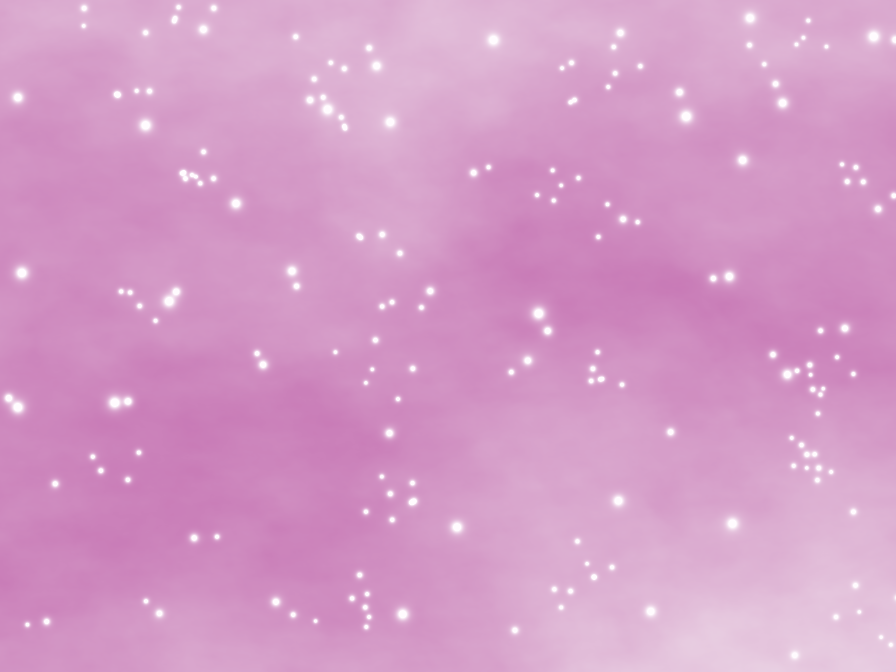
A Shadertoy shader for this background:

```glsl
// Soft pink-violet haze sprinkled with glowing white stars.
// The haze is warped fractal noise over a few broad light patches;
// the stars are scattered by loops as bright singles, pairs and small clusters.

float hash(vec2 p) {
    return fract(sin(dot(p, vec2(127.1, 311.7))) * 43758.5453);
}

vec2 hash2(vec2 p) {
    return vec2(hash(p), hash(p + 17.3));
}

float valueNoise(vec2 p) {
    vec2 cell = floor(p);
    vec2 f = fract(p);
    f = f * f * (3.0 - 2.0 * f);
    float low = mix(hash(cell), hash(cell + vec2(1, 0)), f.x);
    float high = mix(hash(cell + vec2(0, 1)), hash(cell + vec2(1, 1)), f.x);
    return mix(low, high, f.y);
}

// Fractal sum, about 0 to 1 with mean 0.5
float fbm(vec2 p) {
    float sum = 0.0, weight = 0.5;
    for (int i = 0; i < 6; i++) {
        sum += weight * valueNoise(p);
        p = mat2(0.96, 0.28, -0.28, 0.96) * p * 2.03 + 11.7;
        weight *= 0.5;
    }
    return sum / 0.984;
}

float softPatch(vec2 p, vec2 center, vec2 radius) {
    vec2 q = (p - center) / radius;
    return exp(-dot(q, q));
}

// Brightness of the haze, 0 for deep pink and 1 for pale pink
float haze(vec2 p) {
    vec2 warp = vec2(fbm(p * 2.5 + 3.0), fbm(p * 2.5 + 40.0)) - 0.5;
    vec2 q = p + 0.3 * warp;
    float light = 0.2;
    light += 0.62 * softPatch(q, vec2(1.2, 0.15), vec2(0.42, 0.25));
    light += 0.42 * softPatch(q, vec2(0.72, 0.83), vec2(0.35, 0.22));
    light += 0.4 * smoothstep(0.7, 1.05, q.y);
    light += 0.4 * smoothstep(0.2, -0.05, q.y);
    light += 0.75 * (fbm(q * vec2(2.4, 3.6) + 8.0) - 0.5);
    light += 0.25 * (fbm(p * vec2(14.0, 24.0)) - 0.5);
    return clamp(light, -0.05, 1.1);
}

// White core with a wider faint glow
float star(vec2 p, vec2 center, float radius) {
    vec2 q = (p - center) / radius;
    float d = dot(q, q);
    return 1.15 * exp(-d) + 0.35 * exp(-0.28 * d);
}

// Even scatter over the canvas, denser towards the top
vec2 scatter(float i, float aspect, vec2 shift) {
    vec2 u = fract(i * vec2(0.7549, 0.5698) + shift);
    u += 0.08 * (hash2(vec2(i, 5.0) + shift) - 0.5);
    u = clamp(u, 0.02, 0.98);
    return vec2(u.x * aspect, 1.0 - pow(u.y, 1.25));
}

// Bright stars, about half of them with a smaller companion
float brightStars(vec2 p, float aspect) {
    float glow = 0.0;
    for (float i = 1.0; i < 47.0; i++) {
        vec2 center = scatter(i, aspect, vec2(0.13, 0.41));
        float radius = mix(0.0042, 0.0082, hash(vec2(i, 2.0)));
        glow += star(p, center, radius);
        if (hash(vec2(i, 9.0)) < 0.45) {
            float angle = 6.283 * hash(vec2(i, 4.0));
            float reach = mix(0.018, 0.038, hash(vec2(i, 6.0)));
            center += reach * vec2(cos(angle), sin(angle));
            glow += star(p, center, 0.7 * radius);
        }
    }
    return glow;
}

// Loose clusters of tiny stars
float starClusters(vec2 p, float aspect) {
    float glow = 0.0;
    for (float i = 1.0; i < 20.0; i++) {
        vec2 center = scatter(i, aspect, vec2(0.62, 0.07));
        if (distance(p, center) > 0.14) continue;
        float count = 4.0 + floor(6.0 * hash(vec2(i, 21.0)));
        float spread = mix(0.035, 0.065, hash(vec2(i, 23.0)));
        for (float k = 0.0; k < count; k++) {
            vec2 id = vec2(i, k + 30.0);
            vec2 offset = hash2(id) + hash2(id + 50.0) - 1.0;
            float radius = mix(0.0028, 0.0042, hash(id + 70.0));
            glow += star(p, center + 1.4 * spread * offset, radius);
        }
    }
    return glow;
}

void mainImage(out vec4 fragColor, in vec2 fragCoord) {
    vec2 p = fragCoord / iResolution.y;
    float aspect = iResolution.x / iResolution.y;

    vec3 deepPink = vec3(0.785, 0.48, 0.715);
    vec3 palePink = vec3(0.9, 0.78, 0.87);
    vec3 color = mix(deepPink, palePink, haze(p));

    float glow = brightStars(p, aspect) + starClusters(p, aspect);
    color = mix(color, vec3(1.0, 0.985, 0.995), min(glow, 1.0));
    fragColor = vec4(color, 1.0);
}
```
